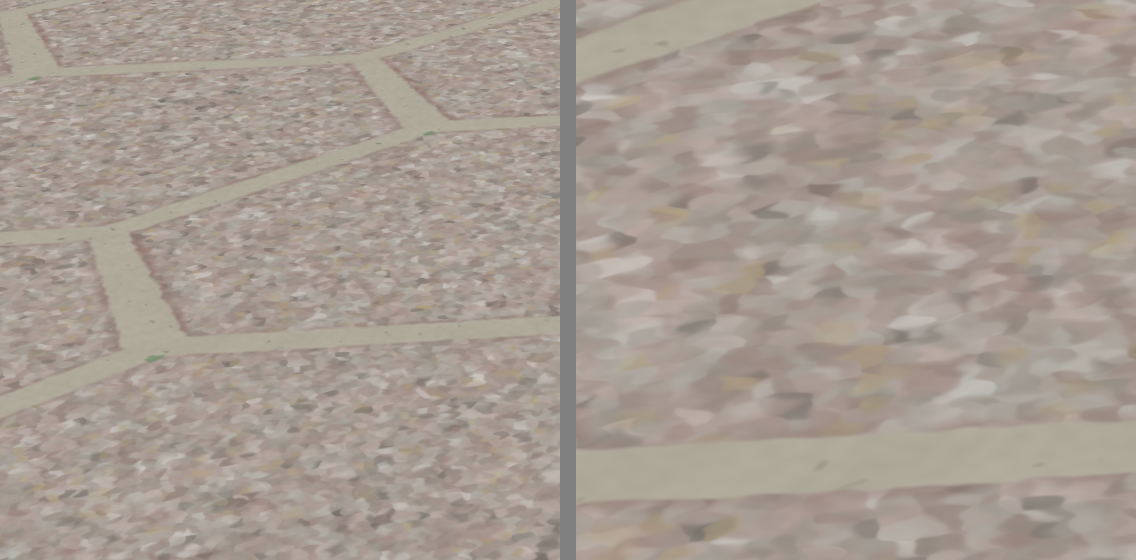
Left: the whole. Right: its middle third, enlarged.
Write a Shadertoy shader that draws this texture.

```glsl
// Pinkish exposed-aggregate paving: hexagonal slabs with pale mortar joints, seen obliquely.
// A projective map takes the canvas to the ground, where a honeycomb distance gives the
// joints; two soft Voronoi grain sizes, sparse pebbles and gradient noise give the stone.

// Ground lattice to canvas (y down), in homogeneous coordinates
const mat3 LATTICE_TO_CANVAS = mat3(0.625, 0.0759, -0.085,
                                   -0.497, 0.225, -0.21,
                                    0.648, 0.104, 1.0);
const vec2 HEX_PERIOD = vec2(1.0, 1.7320508);
const float JOINT_HALF = 0.034;
const float JOINT_FLARE = 0.022;
const float RIM_WIDTH = 0.012;
const vec2 FINE_DENSITY = vec2(102.0, 52.0);
const vec2 COARSE_DENSITY = vec2(62.0, 35.0);
const vec2 PEBBLE_DENSITY = vec2(36.0, 22.0);
const float COARSE_SHARE = 0.42;
const float GRAIN_SHARPNESS = 8.0;

const vec3 GRAIN_DARK = vec3(0.572, 0.515, 0.483);
const vec3 GRAIN_LIGHT = vec3(0.734, 0.702, 0.673);
const vec3 PINK_SHIFT = vec3(0.012, -0.014, -0.011);
const vec3 WHITE_STONE = vec3(0.79, 0.77, 0.75);
const vec3 GREY_STONE = vec3(0.47, 0.445, 0.42);
const vec3 OCHRE_STONE = vec3(0.68, 0.62, 0.50);
const vec3 RIM_RED = vec3(0.56, 0.46, 0.43);
const vec3 MORTAR = vec3(0.688, 0.664, 0.606);
const vec3 MORTAR_STAIN = vec3(0.50, 0.48, 0.43);
const vec3 MOSS = vec3(0.42, 0.53, 0.39);

vec3 hash3(vec2 p) {
    vec3 q = fract(p.xyx * vec3(0.1031, 0.1030, 0.0973));
    q += dot(q, q.yxz + 33.33);
    return fract((q.xxy + q.yzz) * q.zyx);
}

float cornerSlope(vec2 corner, vec2 offset) {
    float angle = 6.2831853 * hash3(corner + 71.0).x;
    return dot(vec2(cos(angle), sin(angle)), offset);
}

// Gradient noise, roughly -0.7 to 0.7
float gradientNoise(vec2 p) {
    vec2 i = floor(p), f = fract(p);
    vec2 s = f * f * f * (f * (f * 6.0 - 15.0) + 10.0);
    vec2 e = vec2(1.0, 0.0);
    return mix(mix(cornerSlope(i, f), cornerSlope(i + e.xy, f - e.xy), s.x),
               mix(cornerSlope(i + e.yx, f - e.yx), cornerSlope(i + e.xx, f - e.xx), s.x), s.y);
}

// Offset from the centre of the nearest hexagon
vec2 hexLocal(vec2 p) {
    vec2 a = mod(p, HEX_PERIOD) - 0.5 * HEX_PERIOD;
    vec2 b = mod(p - 0.5 * HEX_PERIOD, HEX_PERIOD) - 0.5 * HEX_PERIOD;
    return dot(a, a) < dot(b, b) ? a : b;
}

vec3 grainColor(vec3 h) {
    vec3 c = mix(GRAIN_DARK, GRAIN_LIGHT, h.x) + PINK_SHIFT * (h.y - 0.5) * 2.0;
    c = mix(c, WHITE_STONE, step(0.96, h.z));
    c = mix(c, GREY_STONE, step(h.z, 0.025));
    return mix(c, OCHRE_STONE, step(0.025, h.z) * step(h.z, 0.06));
}

// Voronoi grains whose colours blend softly at their borders
vec3 grains(vec2 p) {
    vec2 cell = floor(p);
    vec4 sum = vec4(0.0);
    for (int y = -1; y <= 1; y++)
    for (int x = -1; x <= 1; x++) {
        vec2 id = cell + vec2(x, y);
        vec3 h = hash3(id);
        vec2 d = p - id - 0.1 - 0.8 * h.zx;
        float weight = exp(-GRAIN_SHARPNESS * (dot(d, d) - 0.2 * h.y));
        sum += weight * vec4(grainColor(hash3(id + 137.0)), 1.0);
    }
    return sum.rgb / sum.a;
}

// Sparse larger stones: colour and coverage
vec4 pebbles(vec2 p) {
    vec2 id = floor(p);
    vec3 h = hash3(id + 311.0), kind = hash3(id + 523.0);
    vec2 d = fract(p) - 0.4 - 0.2 * h.xy;
    float radius = mix(0.14, 0.30, kind.x) + 0.08 * gradientNoise(p * 3.0);
    float cover = 1.0 - smoothstep(radius - 0.12, radius + 0.08, length(d));
    vec3 c = kind.y < 0.4 ? GREY_STONE : kind.y < 0.75 ? WHITE_STONE : OCHRE_STONE;
    return vec4(c, cover * step(0.93, h.z) * mix(0.25, 0.65, kind.z));
}

void mainImage(out vec4 fragColor, in vec2 fragCoord) {
    // Canvas to ground plane
    vec2 canvas = fragCoord / iResolution.xy;
    vec3 q = inverse(LATTICE_TO_CANVAS) * vec3(canvas.x, 1.0 - canvas.y, 1.0);
    vec2 lattice = q.xy / q.z;
    vec2 ground = vec2(0.5 * (lattice.x - lattice.y), 0.8660254 * (lattice.x + lattice.y) + 0.5773503);

    // Honeycomb joints with slightly ragged edges
    vec2 local = hexLocal(ground);
    float slanted = dot(abs(local), vec2(0.5, 0.8660254));
    float upright = smoothstep(-0.02, 0.02, abs(local.x) - slanted);
    float halfWidth = JOINT_HALF + upright * (JOINT_FLARE * local.y - 0.004);
    float ragged = 0.004 * gradientNoise(ground * vec2(70.0, 45.0)) + 0.004 * gradientNoise(ground * 19.0);
    float outside = 0.5 - max(abs(local.x), slanted) - halfWidth + ragged;
    float soft = 0.002 + fwidth(outside);
    float joint = 1.0 - smoothstep(-soft, soft, outside);

    // Slab surface: fine grains over coarse ones, then pebbles and mottling
    vec2 warp = 0.008 * vec2(gradientNoise(ground * 55.0), gradientNoise(ground * 55.0 + 57.0));
    vec2 bed = ground + warp;
    vec3 color = mix(grains(bed * FINE_DENSITY), grains(bed * COARSE_DENSITY + 19.4), COARSE_SHARE);
    vec4 stone = pebbles(bed * PEBBLE_DENSITY);
    color = mix(color, stone.rgb, stone.a);
    color += 0.02 * gradientNoise(ground * FINE_DENSITY * 1.2) + 0.01 * gradientNoise(ground * 9.0);
    color += PINK_SHIFT * gradientNoise(ground * vec2(16.0, 11.0) + 31.0);

    // Reddish rim beside the joints, strongest on one flank of the upright ones
    float rim = 1.0 - smoothstep(0.2 * RIM_WIDTH, 1.5 * RIM_WIDTH, outside);
    float rimStrength = mix(0.35, local.x < 0.0 ? 0.85 : 0.5, upright);
    rimStrength *= clamp(0.8 + 0.9 * gradientNoise(ground * 23.0 + 11.0), 0.0, 1.0);
    color = mix(color, RIM_RED, rim * rimStrength);

    // Mortar with faint mottling, dark specks and moss at the lower corners
    vec3 mortar = MORTAR + 0.02 * gradientNoise(ground * vec2(95.0, 50.0)) + 0.018 * gradientNoise(ground * 14.0);
    float speck = smoothstep(0.38, 0.6, gradientNoise(ground * vec2(62.0, 36.0) + 83.0));
    mortar = mix(mortar, MORTAR_STAIN, 0.6 * speck);
    color = mix(color, mortar, joint);
    float moss = length((local - vec2(-0.008, -0.535)) / vec2(0.011, 0.014)) + 0.5 * gradientNoise(ground * 110.0);
    color = mix(color, MOSS, 0.7 * (1.0 - smoothstep(0.5, 1.2, moss)));

    fragColor = vec4(clamp(color, 0.0, 1.0), 1.0);
}
```
